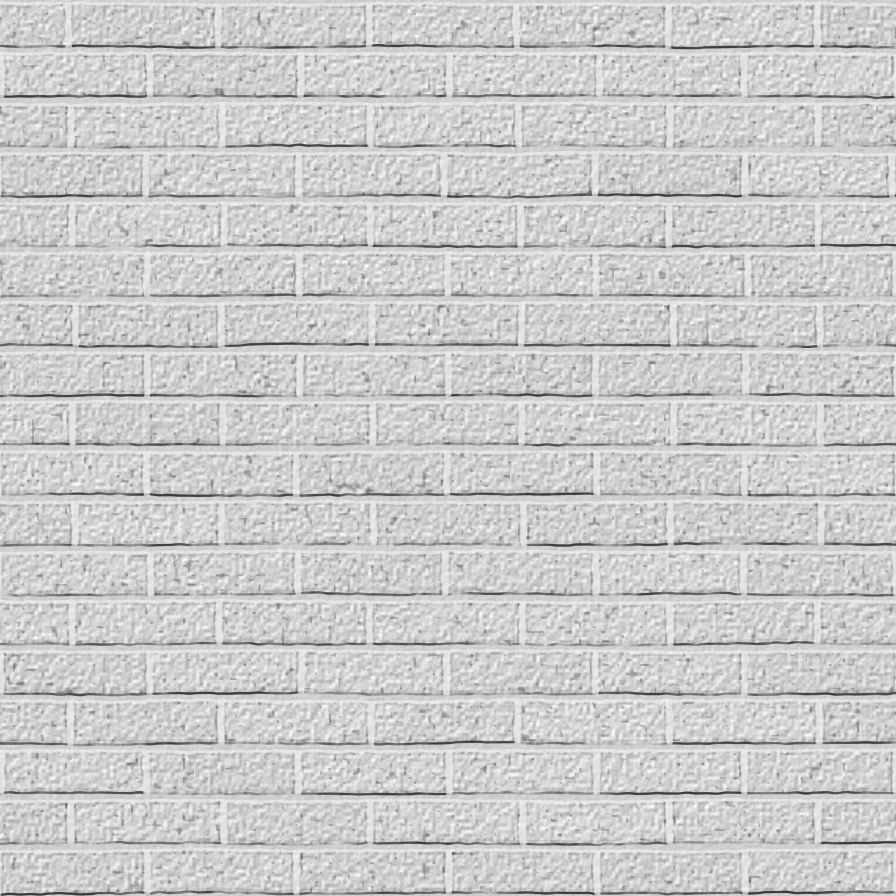
Reproduce this texture procedurally as a Shadertoy shader.

```glsl
float hash(vec2 p) {
    vec3 q = fract(p.xyx * vec3(0.1031, 0.1030, 0.0973));
    q += dot(q, q.yzx + 33.33);
    return fract((q.x + q.y) * q.z);
}

float noise(vec2 p) {
    vec2 cell = floor(p), f = fract(p);
    f = f * f * (3.0 - 2.0 * f);
    return mix(mix(hash(cell), hash(cell + vec2(1, 0)), f.x),
               mix(hash(cell + vec2(0, 1)), hash(cell + 1.0), f.x), f.y);
}

// Soft line of the given half width around d = 0
float line(float d, float halfWidth, float soft) {
    return 1.0 - smoothstep(halfWidth - soft, halfWidth + soft, abs(d));
}

void mainImage(out vec4 fragColor, in vec2 fragCoord) {
    vec2 uv = fragCoord / iResolution.xy;
    float soft = 0.7 * 18.0 / iResolution.y;

    // Slightly wavy courses, counted from the top
    float y = (1.0 - uv.y) * 18.0;
    float course = floor(y);
    y += 0.05 * (noise(vec2(uv.x * 9.0, course * 7.3 + 50.0)) - 0.5);
    y += 0.03 * (noise(uv * vec2(90.0, 50.0)) - 0.5);
    float v = y - course;

    // Running bond with uneven joint positions; distances in course heights
    float x = uv.x * 6.0 - 0.484 * (1.0 - mod(course, 2.0));
    x -= 0.03 * (hash(vec2(course + 40.0, 3.0)) - 0.5);
    float joint = floor(x + 0.5);
    float side = x - joint - 0.035 * (hash(vec2(joint + 20.0, course + 60.0)) - 0.5);
    vec2 brick = vec2(joint + step(0.0, side) + 30.0, course + 80.0);
    side = side * 3.0 + 0.03 * (noise(uv * 110.0 + 9.0) - 0.5);

    // Embossed grain and scattered pits
    vec2 g = uv * 250.0;
    float relief = noise(g) - noise(g + vec2(0.7, -0.8));
    float fine = noise(g * 1.7 + 31.0) - 0.5;
    float pits = smoothstep(0.80, 0.96, noise(uv * 190.0 + 70.0));
    float face = 0.82 + 0.025 * (hash(brick) - 0.5);
    face += 0.17 * relief + 0.07 * fine - 0.20 * pits;

    // Mortar beds and vertical joints
    float bed = max(1.0 - smoothstep(0.07 - soft, 0.07 + soft, v),
                    smoothstep(0.95 - soft, 0.95 + soft, v));
    float upright = line(side, 0.06, soft);
    float mortar = 0.81 + 0.05 * relief + 0.05 * fine;
    float shade = mix(face, mortar, bed);

    // Thin shade beside each joint, stronger on its left
    float inner = step(0.08, v) * step(v, 0.95);
    float edgeWear = noise(uv * vec2(40.0, 160.0) + 5.0);
    shade -= inner * edgeWear * (0.20 * line(side + 0.095, 0.018, soft)
                               + 0.12 * line(side - 0.095, 0.018, soft));
    shade = mix(shade, 0.89 + 0.06 * relief, upright * inner);

    // Lit upper edge
    float lit = line(v - 0.085, 0.028, soft);
    shade = mix(shade, 0.91 + 0.06 * fine, 0.85 * lit);
    shade -= 0.10 * edgeWear * line(v - 0.15, 0.015, soft) * (1.0 - upright);

    // Broken shadow under each brick
    float wear = 0.55 * noise(vec2(uv.x * 22.0, course * 5.7 + 11.0))
               + 0.35 * noise(vec2(uv.x * 120.0, course * 3.1 + 90.0))
               + 0.45 * hash(brick + 7.0);
    float shadow = smoothstep(0.12, 1.05, wear) * (1.0 - 0.75 * upright);
    float low = v - 0.935 + 0.02 * (hash(brick + 17.0) - 0.5);
    shade = mix(shade, 0.24, shadow * line(low, 0.024, soft));
    shade -= 0.10 * edgeWear * line(low + 0.06, 0.03, soft) * (1.0 - upright);

    fragColor = vec4(vec3(clamp(shade, 0.0, 1.0)), 1.0);
}
```
